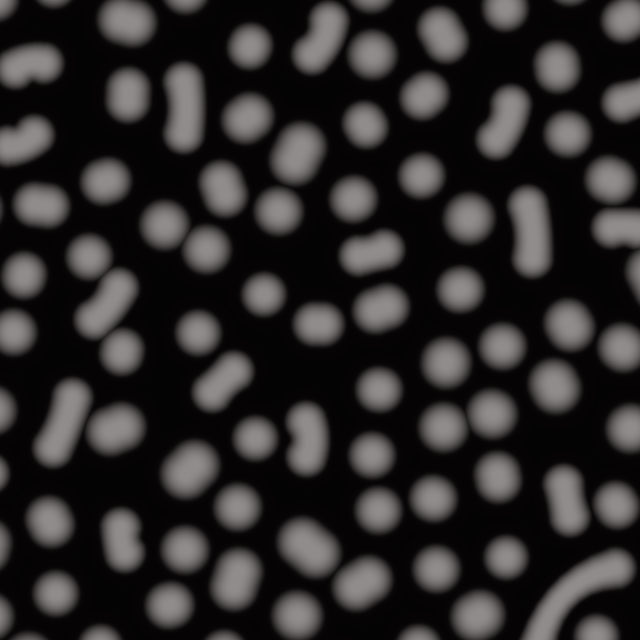
This pattern is drawn by a Shadertoy shader. Its source:

```glsl
const vec3 BACKGROUND = vec3(0.016, 0.010, 0.010);
const vec3 GRAIN = vec3(0.565, 0.550, 0.545);
const float SPACING = 0.112;        // mean distance between grains
const float TILT = 0.38;            // rotation of the lattice
const float JITTER = 0.018;         // random shift of each site
const float WARP = 0.016;           // slow drift of the lattice
const vec2 DOT_RADIUS = vec2(0.0375, 0.0435);
const float DOT_STRETCH = 0.015;
const float ROD_RADIUS = 0.035;
const vec2 ROD_LENGTH = vec2(0.032, 0.085);
const float ROD_TURN = 0.9;
const float ROD_BEND = 0.03;
const float ROD_SHARE = 0.50;       // blocks that hold a rod
const float WORM_SHARE = 0.07;      // blocks that hold a long worm
const float DOME_POWER = 2.5;
const float EDGE_SOFTNESS = 0.02;
const int CURVE_STEPS = 8;

vec3 hash3(vec2 p) {
    vec3 q = fract(p.xyx * vec3(0.1031, 0.1030, 0.0973));
    q += dot(q, q.yxz + 33.33);
    return fract((q.xxy + q.yzz) * q.zyx);
}

vec2 polar(float angle) {
    return vec2(cos(angle), sin(angle));
}

// Columns are the two steps of a triangular lattice
mat2 latticeBasis() {
    return SPACING * mat2(polar(TILT), polar(TILT + radians(60.0)));
}

// Irregular centre of one lattice cell
vec2 site(vec2 cell) {
    vec2 p = latticeBasis() * cell;
    vec3 h = hash3(cell + 71.0);
    p += JITTER * sqrt(h.x) * polar(6.2832 * h.y);
    return p + WARP * sin(9.0 * p.yx + vec2(1.3, 4.1));
}

// Corner of a two by two block, counted around its rim
vec2 corner(float k) {
    k = mod(k, 4.0);
    return vec2(k == 1.0 || k == 2.0, k >= 2.0);
}

// Distance to a segment, and the position along it
vec2 segment(vec2 p, vec2 a, vec2 b) {
    vec2 ab = b - a;
    float t = clamp(dot(p - a, ab) / max(dot(ab, ab), 1e-8), 0.0, 1.0);
    return vec2(length(p - a - t * ab), t);
}

// Slightly oval dot: 0 on its axis, 1 at its rim
float dotField(vec2 p, vec2 centre, vec3 h) {
    vec2 axis = DOT_STRETCH * h.x * h.x * h.x * polar(6.2832 * h.y);
    float radius = mix(DOT_RADIUS.x, DOT_RADIUS.y, h.z);
    return segment(p, centre - axis, centre + axis).x / radius;
}

// Curved rod with a narrower waist, scaled like dotField
float rodField(vec2 p, vec2 a, vec2 control, vec2 b, float pinch) {
    float field = 1e3;
    vec2 last = a;
    for (int i = 1; i <= CURVE_STEPS; i++) {
        float t = float(i) / float(CURVE_STEPS);
        vec2 next = mix(mix(a, control, t), mix(control, b, t), t);
        vec2 s = segment(p, last, next);
        float u = (float(i - 1) + s.y) / float(CURVE_STEPS);
        float radius = ROD_RADIUS * (1.0 - pinch * 4.0 * u * (1.0 - u));
        field = min(field, s.x / radius);
        last = next;
    }
    return field;
}

// Four sites: all dots, or a few of them joined into a rod or worm
float blockField(vec2 p, vec2 block) {
    vec3 h = hash3(block + 19.0);
    vec3 g = hash3(block + 143.0);
    bool worm = h.x < WORM_SHARE;
    bool rod = !worm && h.x < WORM_SHARE + ROD_SHARE;
    float start = worm ? 2.0 * floor(2.0 * h.y) : floor(4.0 * h.y);
    int joined = worm ? 3 : (rod ? 2 : 0);
    vec2 a = site(2.0 * block + corner(start));
    vec2 b = site(2.0 * block + corner(start + 1.0));
    float field = 1e3;

    if (worm) {
        vec2 c = site(2.0 * block + corner(start + 2.0));
        field = rodField(p, a, b + 0.3 * (b - 0.5 * (a + c)), c, 0.25);
    } else if (rod) {
        vec2 middle = 0.5 * (a + b);
        float angle = atan(b.y - a.y, b.x - a.x) + ROD_TURN * (h.z - 0.5);
        vec2 axis = polar(angle);
        vec2 arm = 0.5 * mix(ROD_LENGTH.x, ROD_LENGTH.y, g.x) * axis;
        vec2 control = middle + ROD_BEND * (g.y - 0.5) * vec2(-axis.y, axis.x);
        field = rodField(p, middle - arm, control, middle + arm, 0.07);
    }
    for (int k = joined; k < 4; k++) {
        vec2 cell = 2.0 * block + corner(start + float(k));
        field = min(field, dotField(p, site(cell), hash3(cell + 307.0)));
    }
    return field;
}

void mainImage(out vec4 fragColor, in vec2 fragCoord) {
    vec2 p = fragCoord / iResolution.y + 2.0;
    vec2 home = floor(0.5 * (inverse(latticeBasis()) * p));
    float field = 1e3;
    for (int y = -1; y <= 1; y++)
        for (int x = -1; x <= 1; x++)
            field = min(field, blockField(p, home + vec2(x, y)));

    // Rounded dome that fades softly into the background
    float dome = 1.0 - pow(min(field, 3.0), DOME_POWER);
    float height = 0.5 * (dome + sqrt(dome * dome + EDGE_SOFTNESS));
    fragColor = vec4(mix(BACKGROUND, GRAIN, clamp(height, 0.0, 1.0)), 1.0);
}
```
